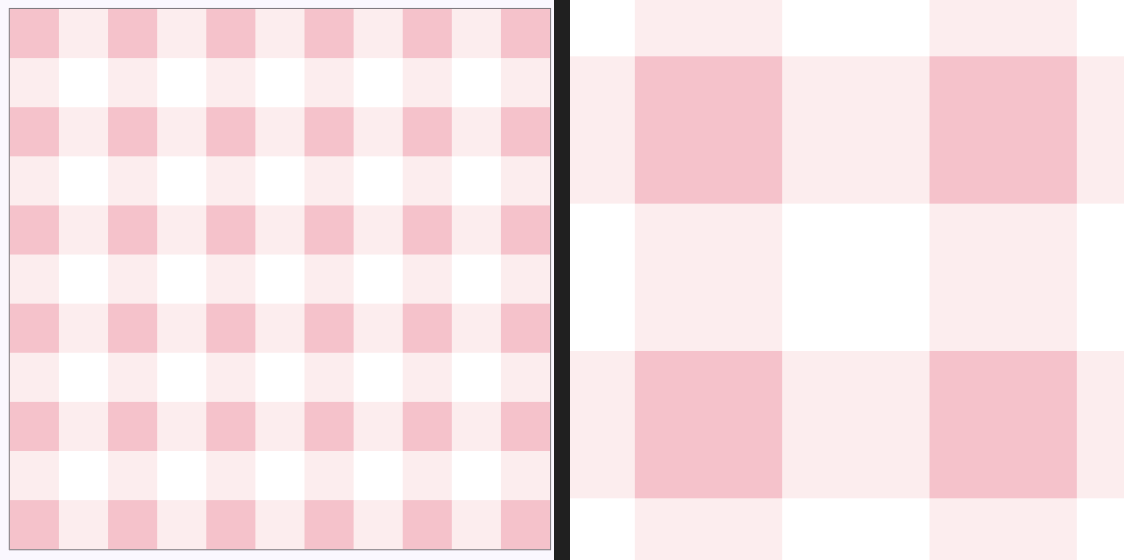
Left, the full canvas; right, a detail of the centre.
Give the GLSL for this pattern, as a Shadertoy shader.

```glsl
// Pink gingham cloth: eleven by eleven square checks in a thin grey frame.
// Two sets of soft-edged bands, one per axis, are counted where they overlap;
// a box distance trims the cloth and draws the frame on a pale lilac margin.

// Coverage of bands one check wide, repeating every two checks, per axis.
vec2 bandCoverage(vec2 checks, float blur) {
    vec2 fromBand = abs(mod(checks, 2.0) - 1.0);
    return clamp(0.5 + (0.5 - fromBand) / blur, 0.0, 1.0);
}

float boxDistance(vec2 p, float halfSize) {
    vec2 d = abs(p) - halfSize;
    return length(max(d, 0.0)) + min(max(d.x, d.y), 0.0);
}

void mainImage(out vec4 fragColor, in vec2 fragCoord) {
    // Canvas height is one unit; the cloth sits slightly off centre.
    float pixel = 1.0 / iResolution.y;
    vec2 p = fragCoord * pixel - vec2(0.4999, 0.5016);

    // Woven checks: white gaps, blush single bands, pink crossings
    float checkSize = 0.0877;
    vec2 band = bandCoverage(p / checkSize, pixel / checkSize);
    vec3 white = vec3(1.0);
    vec3 blush = vec3(0.988, 0.930, 0.932);
    vec3 pink = vec3(0.961, 0.761, 0.796);
    vec3 cloth = mix(mix(white, blush, band.x),
                     mix(blush, pink, band.x), band.y);

    // Lilac margin outside the cloth
    float edge = boxDistance(p, 0.4833);
    vec3 lilac = vec3(0.982, 0.967, 0.995);
    vec3 color = mix(cloth, lilac, clamp(0.5 + edge / pixel, 0.0, 1.0));

    // Thin frame line along the cloth edge
    float line = clamp(0.5 + (0.0009 - abs(edge)) / pixel, 0.0, 1.0);
    color = mix(color, vec3(0.48, 0.46, 0.48), line);

    fragColor = vec4(color, 1.0);
}
```
